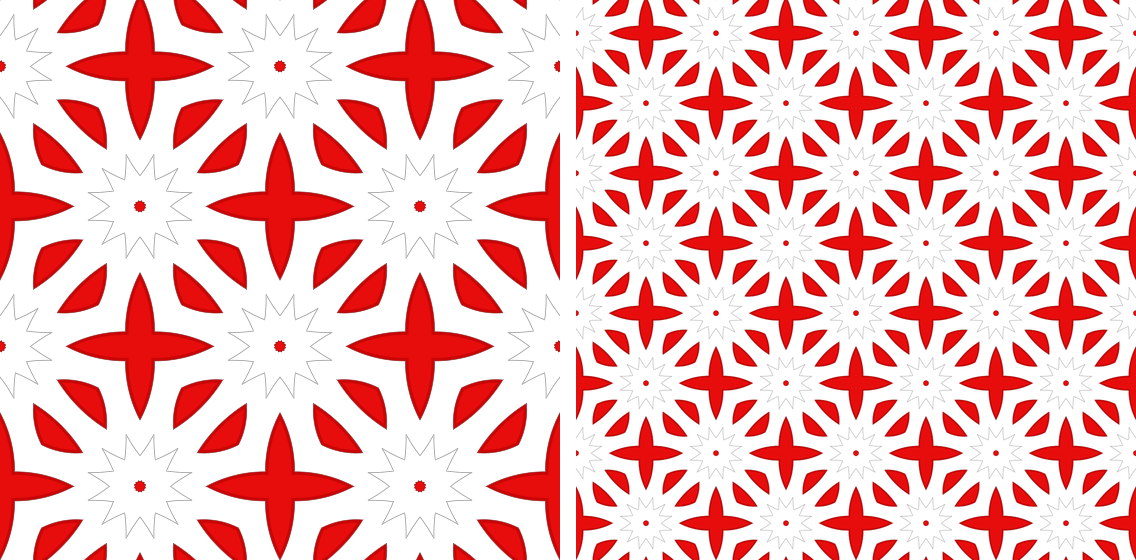
Left: one tile. Right: repeated 2 by 2.
A three.js fragment shader for this pattern:

```glsl
#define REPEATS 2.0
#define ORIGIN vec2(0.0, 0.526)
#define CROSS_TIP 0.526
#define ARM_MIDDLE 0.109
#define ARM_HALF_WIDTH 0.104
#define LEAF_TIP vec2(0.591, 0.240)
#define LEAF_CORNER vec2(0.297, 0.297)
#define STAR_TIP 0.386
#define STAR_NOTCH 0.219
#define DOT_RADIUS 0.038
#define RIM 0.022
#define HAIRLINE 0.0026

varying vec2 vUv;

const float SECTOR = 3.14159265 / 6.0;
const vec3 WHITE = vec3(1.0);
const vec3 RED = vec3(0.91, 0.05, 0.05);
const vec3 DARK_RED = vec3(0.79, 0.02, 0.02);
const vec3 OUTLINE = vec3(0.48, 0.08, 0.09);
const vec3 GREY = vec3(0.58, 0.57, 0.58);

// Signed distance to the circle through a and b that bulges to the right of a->b.
float arcDistance(vec2 p, vec2 a, vec2 b, float bulge) {
  vec2 chord = b - a;
  float halfChord = 0.5 * length(chord);
  float radius = (halfChord * halfChord + bulge * bulge) / (2.0 * bulge);
  vec2 outward = normalize(vec2(chord.y, -chord.x));
  vec2 center = 0.5 * (a + b) - outward * (radius - bulge);
  return length(p - center) - radius;
}

float cover(float d, float pixel) {
  return clamp(0.5 - d / pixel, 0.0, 1.0);
}

float stroke(float d, float halfWidth, float pixel) {
  return cover(d - halfWidth, pixel) - cover(d + halfWidth, pixel);
}

// Fold the staggered lattice into one wedge: cross at (0,0), star at (1,0).
vec2 foldLattice(vec2 q) {
  vec2 diagonal = 0.5 * vec2(q.x + q.y, q.x - q.y);
  diagonal -= floor(diagonal + 0.5);
  vec2 p = abs(vec2(diagonal.x + diagonal.y, diagonal.x - diagonal.y));
  return p.x < p.y ? p.yx : p;
}

float crossDistance(vec2 p) {
  vec2 armStart = vec2(2.0 * ARM_MIDDLE - CROSS_TIP, 0.0);
  return arcDistance(p, vec2(CROSS_TIP, 0.0), armStart, ARM_HALF_WIDTH);
}

float leafDistance(vec2 p) {
  float innerEdge = arcDistance(p, LEAF_CORNER, LEAF_TIP, 0.021);
  float outerEdge = arcDistance(p, LEAF_TIP, LEAF_TIP.yx, 0.029);
  return max(innerEdge, outerEdge);
}

vec3 paintRimmed(vec3 base, float d, float rim, float pixel) {
  vec3 color = mix(base, DARK_RED, cover(d, pixel));
  color = mix(color, RED, cover(d + rim, pixel));
  return mix(color, OUTLINE, 0.7 * stroke(d, HAIRLINE, pixel));
}

void main() {
  float scale = 2.0 * REPEATS;
  float pixel = max(fwidth(vUv.x) * scale, 0.0001);
  vec2 p = foldLattice(vUv * scale - ORIGIN);

  // Twelve-pointed star outline, folded so that angle 0 is a tip
  vec2 s = p - vec2(1.0, 0.0);
  float r = length(s);
  float angle = abs(mod(atan(s.y, s.x), SECTOR) - 0.5 * SECTOR);
  vec2 wedge = r * vec2(cos(angle), sin(angle));
  vec2 notch = STAR_NOTCH * vec2(cos(0.5 * SECTOR), sin(0.5 * SECTOR));
  float star = arcDistance(wedge, notch, vec2(STAR_TIP, 0.0), 0.004);
  float starLine = stroke(star, HAIRLINE, pixel) * cover(r - STAR_TIP, pixel);
  vec3 color = mix(WHITE, GREY, starLine);

  // Scalloped dot in the star
  float dotEdge = r - DOT_RADIUS - 0.003 * cos(12.0 * angle);
  color = paintRimmed(color, dotEdge, 0.3 * RIM, pixel);

  // Cross and leaves
  float petals = min(crossDistance(p), leafDistance(p));
  color = paintRimmed(color, petals, RIM, pixel);

  gl_FragColor = vec4(color, 1.0);
}
```
